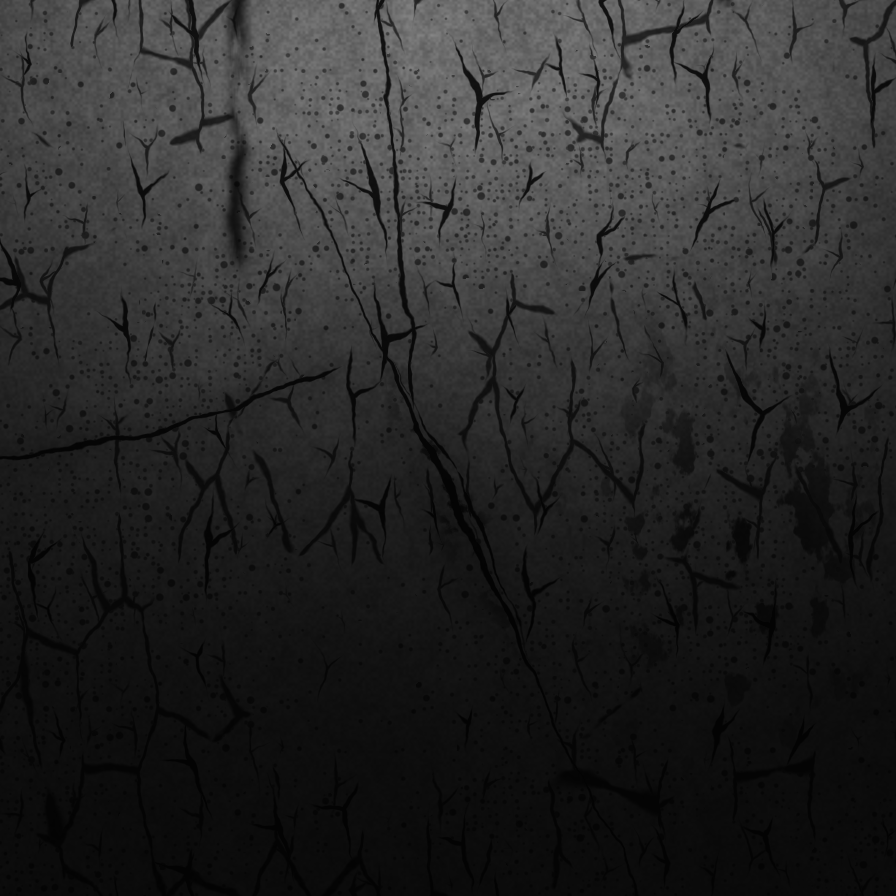
A WebGL 2 fragment shader for this texture:

```glsl
#version 300 es
precision highp float;
// Dark cracked plaster wall lit softly from above.
// A radial glow is multiplied by mottling and grain, then darkened by pits,
// scattered three-armed cracks, broken cell-edge hairlines and long fractures.
uniform vec2 u_resolution;
out vec4 fragColor;

#define LIGHT_POS vec2(0.5, 1.05)
#define LIGHT_RADIUS 0.50
#define LIGHT_GAIN 0.42
#define AMBIENT 0.037
#define WARP 0.022
#define CRACK_CELL vec2(0.092, 0.118)
#define CRACK_WIDTH 0.0032
#define CRACK_SHARE 0.62
#define CRACK_DEPTH 0.84
#define GRAIN 0.30

float hash(vec2 p) {
    vec3 q = fract(p.xyx * vec3(0.1031, 0.1030, 0.0973));
    q += dot(q, q.yzx + 33.33);
    return fract((q.x + q.y) * q.z);
}

vec2 hash2(vec2 p) { return vec2(hash(p), hash(p + 71.7)); }

float noise(vec2 p) {
    vec2 i = floor(p), f = fract(p);
    f = f * f * (3.0 - 2.0 * f);
    return mix(mix(hash(i), hash(i + vec2(1, 0)), f.x),
               mix(hash(i + vec2(0, 1)), hash(i + vec2(1, 1)), f.x), f.y);
}

float fbm(vec2 p) {
    float sum = 0.0, amp = 0.5;
    for (int i = 0; i < 5; i++) {
        sum += amp * noise(p);
        p = mat2(1.6, 1.2, -1.2, 1.6) * p + 9.3;
        amp *= 0.5;
    }
    return sum / 0.97;
}

// Soft-edged stroke of half width w at distance d
float stroke(float d, float w) {
    float soft = max(0.0011, 0.7 / u_resolution.y);
    return (1.0 - smoothstep(w - soft, w + soft, d)) * smoothstep(0.0, 0.0012, w);
}

// Smooth window between lo and hi
float span(float x, float lo, float hi) {
    return smoothstep(lo, lo + 0.04, x) * (1.0 - smoothstep(hi - 0.04, hi, x));
}

// One three-armed crack per cell: up, down and a shorter side arm
float scatteredCracks(vec2 p, vec2 cell, float width) {
    vec2 home = floor(p / cell);
    float ink = 0.0;
    for (int k = 0; k < 9; k++) {
        vec2 id = home + vec2(k % 3 - 1, k / 3 - 1);
        if (hash(id + 5.1) > CRACK_SHARE) continue;
        vec2 v = p - (id + 0.15 + 0.7 * hash2(id)) * cell;
        float size = 0.45 + 0.75 * hash(id + 13.0);
        for (int arm = 0; arm < 3; arm++) {
            float r = hash(id + 23.0 * float(arm + 1));
            float angle = 1.57 + 3.14 * float(arm) + (r - 0.5) * 0.9;
            if (arm == 2) angle = r < 0.5 ? 0.4 + r : 2.0 + r;
            float len = cell.y * size * (arm == 2 ? 0.36 : 0.3 + 0.4 * r);
            vec2 dir = vec2(cos(angle), sin(angle));
            float t = clamp(dot(v, dir) / len, 0.0, 1.0);
            float w = width * size * (1.0 - 0.95 * t) * (0.5 + noise(p * 70.0));
            ink = max(ink, stroke(length(v - dir * len * t), w));
        }
    }
    return ink;
}

// Gap between nearest and second nearest cell centre: thin along cell edges
float cellEdge(vec2 p) {
    vec2 home = floor(p);
    float near = 9.0, next = 9.0;
    for (int k = 0; k < 9; k++) {
        vec2 id = home + vec2(k % 3 - 1, k / 3 - 1);
        float d = length(id + hash2(id + 3.7) - p);
        next = min(next, max(near, d));
        near = min(near, d);
    }
    return next - near;
}

// Round pits of varied size, one per cell
float pits(vec2 p, float count, float share) {
    vec2 id = floor(p * count), f = fract(p * count);
    float r = hash(id + 41.0);
    float d = length(f - 0.3 - 0.4 * hash2(id)) / count;
    return stroke(d, (0.10 + 0.2 * r) / count) * step(hash(id + 8.0), share);
}

void main() {
    vec2 uv = gl_FragCoord.xy / u_resolution;
    vec2 wobble = vec2(fbm(uv * 19.0), fbm(uv * 19.0 + 40.0)) - 0.5;
    vec2 p = uv + WARP * wobble;
    float rough = fbm(uv * 48.0), patches = fbm(uv * 5.0 + 17.0);

    // Lit plaster
    float fall = length((uv - LIGHT_POS) * vec2(0.7, 1.0)) / LIGHT_RADIUS;
    float wall = AMBIENT + LIGHT_GAIN * exp(-fall * fall);
    float fine = 0.6 * noise(uv * 330.0) + 0.4 * noise(uv * 170.0 + 5.0);
    wall *= 1.0 + GRAIN * (fine - 0.5) + 0.3 * (patches - 0.5) + 0.22 * (rough - 0.5);

    // Scattered cracks and broken hairlines
    float ink = scatteredCracks(p, CRACK_CELL, CRACK_WIDTH);
    ink = max(ink, 0.75 * scatteredCracks(p + 3.3, CRACK_CELL * 0.62, CRACK_WIDTH * 0.55));
    float broken = smoothstep(0.50, 0.62, fbm(uv * 9.0 + 60.0));
    float edge = cellEdge(p * vec2(13.0, 6.0)) * 0.045;
    ink = max(ink, 0.8 * stroke(edge, 0.0020 * broken));

    // Long diagonal fracture: two ragged strands with crumbled filling
    float across = (p.x - 0.32 - 0.47 * (0.84 - p.y)) * 0.905;
    float heart = exp(-pow((uv.y - 0.43) / 0.13, 2.0));
    float reach = span(uv.y, -0.1, 0.87);
    ink = max(ink, stroke(abs(across), reach * (0.0012 + 0.0045 * heart * rough * 1.6)));
    ink = max(ink, stroke(abs(across - 0.016 * heart), heart * 0.0045 * rough));
    float crumble = smoothstep(0.54, 0.66, rough) * exp(-pow(across / 0.022, 2.0)) * heart;
    ink = max(ink, crumble);

    // Upright and sideways fractures running into it
    float upright = abs(p.x - 0.425 - 0.085 * (1.0 - p.y));
    ink = max(ink, stroke(upright, span(uv.y, 0.53, 1.1) * (0.001 + 0.0024 * rough)));
    float sideways = abs(p.y - 0.49 - 0.1 * p.x - 0.45 * p.x * p.x);
    ink = max(ink, stroke(sideways, span(uv.x, -0.1, 0.39) * (0.0008 + 0.0032 * rough)));

    // Crumbled clusters at the lower right
    float cluster = exp(-dot((uv - vec2(0.82, 0.39)) * vec2(6.0, 5.0), (uv - vec2(0.82, 0.39)) * vec2(6.0, 5.0)));
    ink = max(ink, 0.85 * cluster * smoothstep(0.60, 0.68, fbm(uv * vec2(34.0, 22.0))));

    // Pits gather in patches
    float pitted = 0.12 + 0.75 * smoothstep(0.35, 0.65, patches);
    ink = max(ink, 0.65 * pits(uv, 70.0, 0.30 * pitted));
    ink = max(ink, 0.55 * pits(uv + 0.37, 125.0, 0.55 * pitted));

    // Sooty stains beside the fractures and down the left
    float column = exp(-pow((p.x - 0.268) / 0.010, 2.0)) * span(uv.y, 0.68, 1.1);
    float soot = 0.5 * exp(-pow((across + 0.012) / 0.04, 2.0)) * heart * rough;
    soot += 0.75 * column * smoothstep(0.3, 0.6, fbm(uv * vec2(40.0, 9.0)));
    soot += 0.25 * exp(-pow(sideways / 0.02, 2.0)) * span(uv.x, -0.1, 0.4) * rough;

    wall *= (1.0 - min(soot, 0.8)) * (1.0 - CRACK_DEPTH * ink);
    fragColor = vec4(vec3(max(wall, 0.012)), 1.0);
}
```
